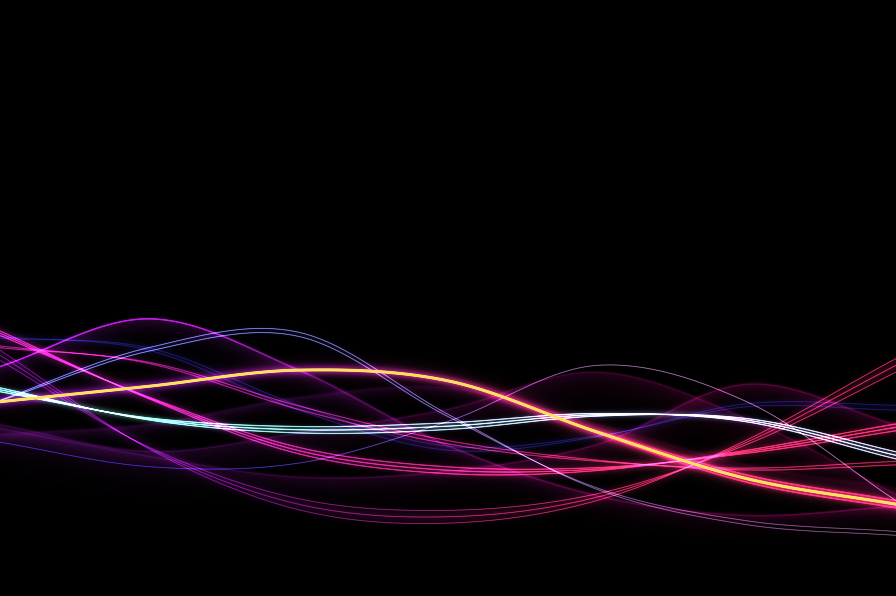
This background is drawn by a Shadertoy shader. Its source:

```glsl
// Glowing ribbons of violet, pink, ice and gold light flowing across a black field.

// Smooth cubic curve through seven evenly spaced heights, x in 0..1.
float curveHeight(float x, float h[7]) {
    float s = clamp(x, 0.0, 0.9999) * 6.0;
    int i = int(s);
    float t = s - float(i);
    float a = h[i], b = h[i + 1];
    float before = i > 0 ? h[i - 1] : 2.0 * a - b;
    float after = i < 5 ? h[i + 2] : 2.0 * b - a;
    float m0 = 0.5 * (b - before), m1 = 0.5 * (after - a);
    float t2 = t * t, t3 = t2 * t;
    return a + m0 * (t3 - 2.0 * t2 + t) + (b - a) * (3.0 * t2 - 2.0 * t3) + m1 * (t3 - t2);
}

// Signed distance to the curve, in canvas heights; positive above it.
float curveDistance(vec2 uv, float h[7]) {
    float aspect = iResolution.x / iResolution.y;
    float stepX = 0.004;
    float x = clamp(uv.x, stepX, 1.0 - stepX);
    float slope = (curveHeight(x + stepX, h) - curveHeight(x - stepX, h)) / (2.0 * stepX * aspect);
    return (uv.y - curveHeight(uv.x, h)) * inversesqrt(1.0 + slope * slope);
}

// Antialiased line that dims when thinner than a pixel.
float line(float d, float halfWidth) {
    float pixel = 1.0 / iResolution.y;
    float w = max(halfWidth, 0.5 * pixel);
    return (1.0 - smoothstep(w - 0.5 * pixel, w + 0.5 * pixel, abs(d))) * halfWidth / w;
}

float halo(float d, float radius) {
    return exp(-d * d / (radius * radius));
}

// Soft sheet that hangs below a curve.
float veil(float d, float depth) {
    return d > 0.0 ? halo(d, 0.003) : exp(d / depth);
}

// Strands that fan out on both sides of a crossing point.
float bundle(float d, float x, int strands, float spread, float crossing, float halfWidth) {
    float fan = spread * sin(5.0 * (x - crossing));
    float sum = 0.0;
    for (int i = 0; i < strands; i++) {
        float offset = float(i) - 0.5 * float(strands - 1);
        sum += line(d - offset * fan, halfWidth);
    }
    return sum;
}

vec3 tint(float x, vec3 left, vec3 right) {
    return mix(left, right, smoothstep(0.15, 0.8, x));
}

void mainImage(out vec4 fragColor, in vec2 fragCoord) {
    vec2 uv = fragCoord / iResolution.xy;
    float x = uv.x;
    vec3 violet = vec3(0.48, 0.08, 0.58), magenta = vec3(0.85, 0.15, 0.72);
    vec3 pink = vec3(1.0, 0.20, 0.46), plum = vec3(0.30, 0.02, 0.20);
    vec3 blue = vec3(0.12, 0.10, 0.42), steel = vec3(0.42, 0.46, 0.72);
    vec3 ice = vec3(0.55, 0.95, 0.92), white = vec3(0.92, 0.92, 0.95);
    vec3 gold = vec3(1.0, 0.88, 0.38), mauve = vec3(0.42, 0.28, 0.42);
    vec3 color = vec3(0.0);

    // Dim veils in the background
    float d = curveDistance(uv, float[7](0.287, 0.242, 0.273, 0.313, 0.375, 0.297, 0.170));
    color += tint(x, violet * 0.5, plum) * (0.45 * veil(d, 0.022) + 0.35 * line(d, 0.001));
    d = curveDistance(uv, float[7](0.281, 0.234, 0.199, 0.209, 0.254, 0.355, 0.287));
    color += tint(x, violet * 0.4, plum * 1.2) * (0.5 * veil(d, 0.016) + 0.4 * line(d, 0.001));
    d = curveDistance(uv, float[7](0.270, 0.287, 0.332, 0.348, 0.287, 0.219, 0.180));
    color += tint(x, violet, plum) * 0.28 * veil(d, 0.010);
    d = curveDistance(uv, float[7](0.434, 0.414, 0.316, 0.248, 0.268, 0.320, 0.316));
    color += blue * (0.2 * halo(d, 0.008) + 0.7 * bundle(d, x, 2, 0.008, 0.7, 0.0009));

    // Violet crest on the left, sinking into plum
    d = curveDistance(uv, float[7](0.385, 0.465, 0.379, 0.252, 0.168, 0.135, 0.150));
    float crest = 1.0 - 0.7 * smoothstep(0.2, 0.4, x);
    color += tint(x, violet, plum * 1.5) * (0.35 * veil(d, 0.013) + 1.2 * crest * line(d, 0.0013));

    // Thin steel and mauve threads
    d = curveDistance(uv, float[7](0.328, 0.414, 0.439, 0.303, 0.180, 0.123, 0.105));
    color += tint(x, steel, mauve) * bundle(d, x, 2, 0.007, 0.6, 0.0009);
    color += blue * 0.35 * halo(d, 0.006) * (1.0 - x);
    d = curveDistance(uv, float[7](0.258, 0.217, 0.223, 0.293, 0.387, 0.326, 0.160));
    color += tint(x, blue * 1.4, mauve * 1.3) * line(d, 0.0009);

    // Pink bundles
    d = curveDistance(uv, float[7](0.404, 0.248, 0.154, 0.133, 0.166, 0.258, 0.387));
    color += tint(x, violet * 1.1, pink) * (0.65 * bundle(d, x, 3, 0.011, 0.77, 0.0009) + 0.16 * halo(d, 0.010));
    d = curveDistance(uv, float[7](0.441, 0.332, 0.244, 0.211, 0.213, 0.242, 0.283));
    color += tint(x, magenta, pink) * (0.75 * bundle(d, x, 3, 0.006, 0.75, 0.0011) + 0.25 * halo(d, 0.009));
    d = curveDistance(uv, float[7](0.418, 0.391, 0.316, 0.258, 0.227, 0.213, 0.223));
    color += tint(x, magenta, pink) * (0.6 * bundle(d, x, 2, 0.006, 0.1, 0.0010) + 0.12 * halo(d, 0.007));

    // Ice strands
    d = curveDistance(uv, float[7](0.346, 0.297, 0.279, 0.285, 0.304, 0.295, 0.236));
    color += tint(x, ice, white) * 0.85 * bundle(d, x, 3, 0.006, 0.74, 0.0011);
    color += tint(x, ice * 0.3, steel * 0.4) * halo(d, 0.006);

    // Gold ribbon with a violet to pink halo
    d = curveDistance(uv, float[7](0.326, 0.352, 0.379, 0.361, 0.275, 0.197, 0.154));
    color += tint(x, violet, pink) * (0.75 * halo(d, 0.008) + 0.15 * halo(d, 0.018));
    color += 0.6 * pink * smoothstep(0.55, 0.9, x) * bundle(d, x, 2, 0.013, 0.6, 0.0012);
    color = mix(color, gold, line(d, 0.0026));

    fragColor = vec4(min(color, 1.0), 1.0);
}
```
